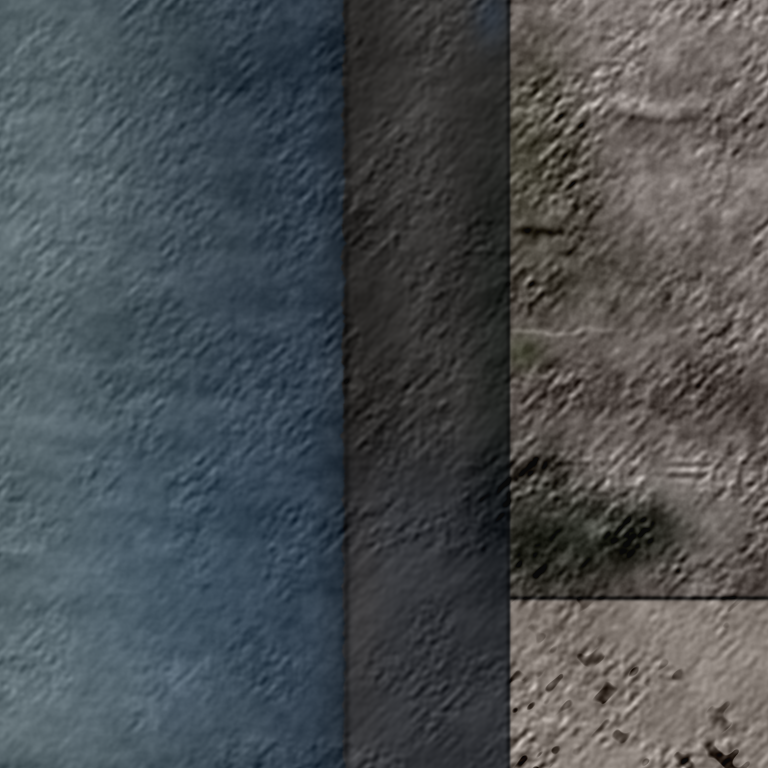
Write a Shadertoy shader that draws this texture.

```glsl
// Three weathered vertical surfaces: a blue painted panel, a dark recessed strip
// and a stained stone wall above a pale block. Each is a smooth colour field
// with fractal mottling; slanted noise lit from one side gives patchy relief.
#define PANEL_EDGE 0.447
#define WALL_EDGE 0.664
#define LEDGE_Y 0.221
#define EDGE_SOFT 0.002
#define PANEL_RELIEF 0.13
#define STRIP_RELIEF 0.14
#define WALL_RELIEF 0.36
#define GRAIN_SCALE vec2(62.0, 150.0)

float hash(vec2 p) {
    vec3 q = fract(p.xyx * vec3(0.1031, 0.1030, 0.0973));
    q += dot(q, q.yzx + 33.33);
    return fract((q.x + q.y) * q.z);
}

float noise(vec2 p) {
    vec2 i = floor(p), f = fract(p);
    f = f * f * (3.0 - 2.0 * f);
    return mix(mix(hash(i), hash(i + vec2(1, 0)), f.x),
               mix(hash(i + vec2(0, 1)), hash(i + vec2(1, 1)), f.x), f.y);
}

// Fractal noise, shifted to average zero
float fbm(vec2 p) {
    float sum = -0.47, amp = 0.5;
    for (int i = 0; i < 4; i++, amp *= 0.5) {
        sum += amp * noise(p);
        p = mat2(1.6, 1.2, -1.2, 1.6) * p + 7.3;
    }
    return sum;
}

// Soft elliptical spot: centre in xy, radii in zw
float spot(vec2 p, vec4 e) {
    vec2 q = (p - e.xy) / e.zw;
    return exp(-dot(q, q));
}

vec2 slant(vec2 p) { return vec2(p.x + p.y, p.y - p.x) * 0.707; }

// Strokes rising to the right, plus rounder grit
float height(vec2 p) {
    return 0.6 * noise(slant(p) * GRAIN_SCALE + 40.0) + 0.4 * noise(p * 150.0);
}

vec3 panelColor(vec2 p, float mottle) {
    vec3 c = mix(vec3(0.33, 0.385, 0.405), vec3(0.185, 0.235, 0.285),
                 smoothstep(0.0, 0.46, p.x + 0.16 * mottle));
    c += vec3(0.0, 0.02, 0.04) * spot(p, vec4(0.24, 0.26, 0.2, 0.25));
    c += 0.045 * spot(p, vec4(0.05, 0.70, 0.12, 0.2));
    c += 0.045 * spot(p, vec4(0.12, 0.10, 0.28, 0.1));
    c -= 0.035 * spot(p, vec4(0.34, 0.90, 0.15, 0.12));
    c -= 0.03 * spot(p, vec4(0.18, 0.55, 0.12, 0.06));
    c += 0.11 * fbm(p * vec2(9.0, 38.0)) + 0.09 * mottle + 0.10 * fbm(p * 60.0);
    return c * (1.0 - 0.18 * smoothstep(0.40, PANEL_EDGE, p.x));
}

vec3 stripColor(vec2 p, float mottle) {
    vec3 c = mix(vec3(0.20, 0.208, 0.225), vec3(0.195, 0.19, 0.185), smoothstep(0.3, 0.5, p.y));
    c += 0.035 * spot(p, vec4(0.55, 0.82, 0.05, 0.35));
    c += vec3(0.035, 0.025, 0.015) * spot(p, vec4(0.47, 0.22, 0.03, 0.2));
    c -= 0.05 * spot(p, vec4(0.46, 0.52, 0.045, 0.18));
    c -= vec3(0.055, 0.04, 0.045) * spot(p, vec4(0.65, 0.58, 0.035, 0.28));
    c -= 0.10 * spot(p + 0.08 * mottle, vec4(0.645, 0.31, 0.05, 0.08));
    c += vec3(-0.01, 0.02, 0.06) * spot(p, vec4(0.64, 0.98, 0.025, 0.04));
    return c + 0.07 * mottle + 0.10 * fbm(slant(p) * vec2(18.0, 50.0));
}

vec3 wallColor(vec2 p, float mottle) {
    vec2 warped = p + 0.06 * vec2(mottle, fbm(p * 21.0));
    vec3 c = vec3(0.42, 0.388, 0.372);
    c += 0.06 * spot(p, vec4(0.90, 0.97, 0.25, 0.08));
    c += 0.08 * spot(warped, vec4(0.99, 0.66, 0.14, 0.10));
    c -= vec3(0.15, 0.13, 0.16) * spot(warped, vec4(0.69, 0.80, 0.07, 0.14));
    c -= vec3(0.10, 0.09, 0.10) * spot(warped, vec4(0.76, 0.63, 0.13, 0.07));
    c -= 0.09 * spot(p, vec4(0.84, 0.50, 0.30, 0.05));
    c -= vec3(0.12, 0.09, 0.13) * spot(p, vec4(0.68, 0.54, 0.03, 0.025));

    // Damp stain above the ledge
    c -= vec3(0.20, 0.17, 0.18) * spot(warped, vec4(0.82, 0.305, 0.11, 0.055));
    c -= vec3(0.17, 0.14, 0.15) * spot(warped, vec4(0.68, 0.30, 0.10, 0.11));
    c -= 0.08 * spot(p, vec4(0.88, 0.25, 0.25, 0.06));

    // Broken pale scratches and dark cracks
    vec2 q = vec2(p.x, p.y + 0.025 * fbm(p * vec2(22.0, 6.0)));
    c += 0.20 * spot(q, vec4(0.84, 0.863, 0.10, 0.010));
    c -= 0.13 * spot(q, vec4(0.86, 0.847, 0.10, 0.005));
    c += 0.14 * spot(q, vec4(0.72, 0.567, 0.08, 0.004));
    c += 0.14 * spot(q - vec2(0, 0.35 * (q.x - 0.92)), vec4(0.92, 0.585, 0.06, 0.005));
    c -= 0.27 * spot(q, vec4(0.71, 0.700, 0.05, 0.006));
    c -= 0.20 * spot(q, vec4(0.69, 0.392, 0.05, 0.009));
    c += 0.22 * spot(warped, vec4(0.765, 0.317, 0.025, 0.010));
    c += 0.2 * cos((p.y - 0.388) * 420.0) * spot(p, vec4(0.897, 0.388, 0.03, 0.016));
    return c + 0.24 * mottle + 0.24 * fbm(p * 55.0);
}

void mainImage(out vec4 fragColor, in vec2 fragCoord) {
    vec2 p = fragCoord / iResolution.xy, toLight = vec2(-0.0018, 0.0021);
    float mottle = fbm(p * 13.0), patches = smoothstep(0.3, 0.75, noise(p * 16.0 + 5.0));
    float inStrip = smoothstep(-EDGE_SOFT, EDGE_SOFT, p.x - PANEL_EDGE + 0.012 * fbm(p.yy * 60.0));
    float inWall = smoothstep(-EDGE_SOFT, EDGE_SOFT, p.x - WALL_EDGE);
    float above = smoothstep(-EDGE_SOFT, EDGE_SOFT, p.y - LEDGE_Y);

    // Sparse slanted pits mark the pale block
    float pits = smoothstep(0.74, 0.9, noise(slant(p) * vec2(55.0, 95.0))) * patches;
    vec3 block = vec3(0.51, 0.475, 0.448) + 0.16 * mottle + 0.14 * fbm(p * 60.0) - 0.36 * pits;
    vec3 stone = mix(block, wallColor(p, mottle), above);
    stone *= 1.0 - 0.8 * spot(p, vec4(p.x, LEDGE_Y, 1.0, 0.003));
    vec3 col = mix(mix(panelColor(p, mottle), stripColor(p, mottle), inStrip), stone, inWall);

    // Shadowed seams, then the lit grain
    col *= 1.0 - 0.35 * spot(p, vec4(PANEL_EDGE + 0.004, p.y, 0.005, 1.0));
    col *= 1.0 - 0.35 * spot(p, vec4(WALL_EDGE - 0.002, p.y, 0.003, 1.0));
    float slope = height(p - toLight) - height(p + toLight);
    float relief = mix(mix(PANEL_RELIEF, STRIP_RELIEF, inStrip), WALL_RELIEF, inWall);
    fragColor = vec4(clamp(col + relief * slope * (0.5 + patches), 0.03, 1.0), 1.0);
}
```
